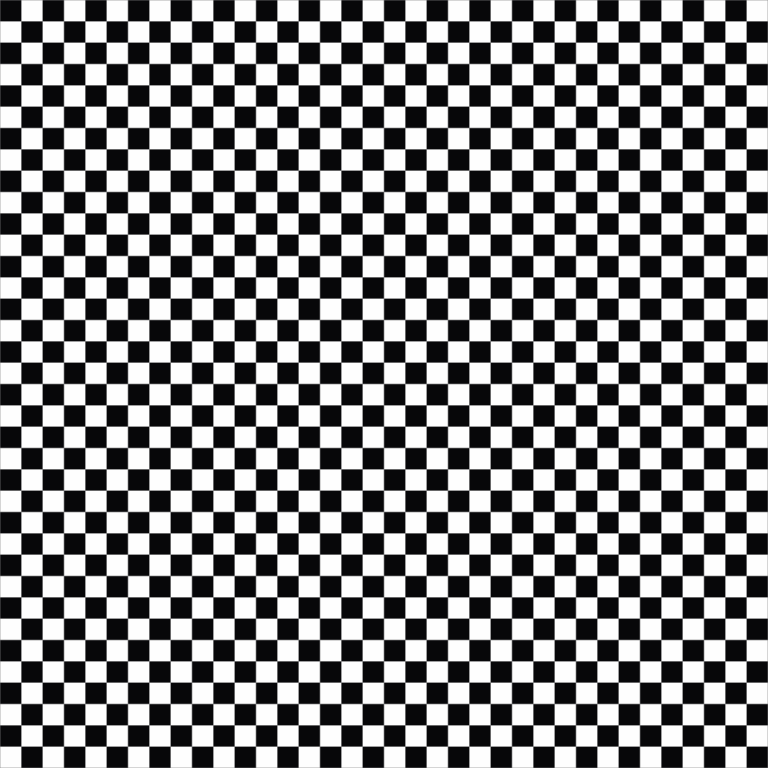
Write a WebGL 2 fragment shader that draws this pattern.

```glsl
#version 300 es
precision highp float;
// A fine checkerboard of black and white squares, white at the lower left.
// Each axis is a soft square wave; the product of the two waves gives the
// checks, with clean corners where four squares meet.

#define REPEATS 18.0      // black and white pairs across and down
#define EDGE_WIDTH 0.07   // softness of an edge, as a share of one square
#define WHITE vec3(0.995, 0.995, 0.995)
#define BLACK vec3(0.027, 0.027, 0.037)

uniform vec2 u_resolution;
out vec4 fragColor;

// Square wave of period 2: +1 on (0,1), -1 on (1,2), with linear ramps.
vec2 softSquareWave(vec2 p, vec2 rampWidth) {
    vec2 edgeDistance = 0.5 - abs(mod(p + 0.5, 2.0) - 1.0);
    return clamp(2.0 * edgeDistance / rampWidth, -1.0, 1.0);
}

void main() {
    // Position in squares, two to each repeat.
    vec2 squaresPerPixel = 2.0 * REPEATS / u_resolution;
    vec2 p = gl_FragCoord.xy * squaresPerPixel;

    // Ramps never get narrower than one pixel.
    vec2 wave = softSquareWave(p, max(vec2(EDGE_WIDTH), squaresPerPixel));

    // Equal signs give white, opposite signs give black.
    float whiteness = 0.5 + 0.5 * wave.x * wave.y;
    fragColor = vec4(mix(BLACK, WHITE, whiteness), 1.0);
}
```
